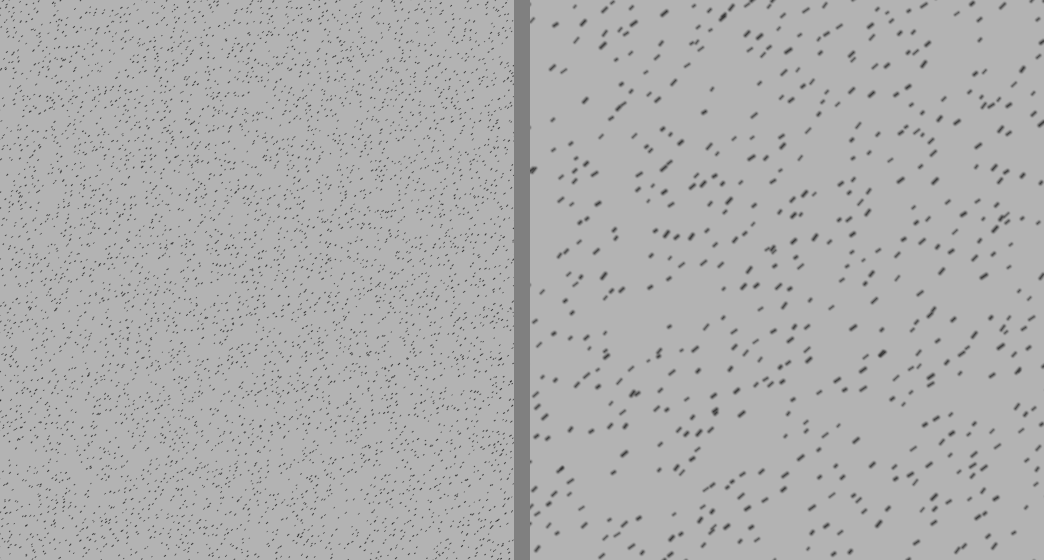
Left, the full canvas; right, a detail of the centre.
A Shadertoy shader for this texture:

```glsl
// Plain grey sheet sprinkled with many tiny, soft, slanted dark specks.
// A fine grid gives some cells one speck each: a short capsule with random
// place, tilt, length and thickness, drawn with a soft edge.

#define PAPER vec3(0.70)
#define INK vec3(0.09)
#define CELLS 114.0          // grid cells per canvas height
#define FILL 0.42            // share of cells that hold a speck
#define HALF_LENGTH 0.00107  // mean half length of the speck's core
#define RADIUS 0.00039       // mean speck thickness / 2
#define SOFTNESS 0.00166     // half width of the soft edge
#define TILT 0.75            // mean direction in radians
#define TILT_SPREAD 0.40     // full range of the direction

float hash(vec2 p) {
    return fract(sin(dot(p, vec2(127.1, 311.7))) * 43758.5453);
}

// Signed distance to a capsule along the x axis
float capsule(vec2 p, float halfLength, float radius) {
    p.x -= clamp(p.x, -halfLength, halfLength);
    return length(p) - radius;
}

// Ink coverage of the speck that belongs to one cell
float speck(vec2 uv, vec2 cell, float edge) {
    if (hash(cell + 3.7) > FILL) return 0.0;

    vec2 jitter = vec2(hash(cell + 17.3), hash(cell + 41.9));
    vec2 p = uv - (cell + jitter) / CELLS;

    float angle = TILT + TILT_SPREAD * (hash(cell + 59.1) - 0.5);
    float c = cos(angle), s = sin(angle);
    p = vec2(c * p.x + s * p.y, c * p.y - s * p.x);

    float halfLength = HALF_LENGTH * mix(0.4, 1.6, hash(cell + 73.6));
    float radius = RADIUS * mix(0.3, 1.7, hash(cell + 97.2));
    return 1.0 - smoothstep(-edge, edge, capsule(p, halfLength, radius));
}

void mainImage(out vec4 fragColor, in vec2 fragCoord) {
    vec2 uv = fragCoord / iResolution.y;
    float edge = max(SOFTNESS, 0.6 / iResolution.y);
    vec2 home = floor(uv * CELLS);

    // Specks may reach over cell borders, so visit the neighbours too
    float clear = 1.0;
    for (int y = -1; y <= 1; y++) {
        for (int x = -1; x <= 1; x++) {
            clear *= 1.0 - speck(uv, home + vec2(x, y), edge);
        }
    }

    fragColor = vec4(mix(INK, PAPER, clear), 1.0);
}
```
